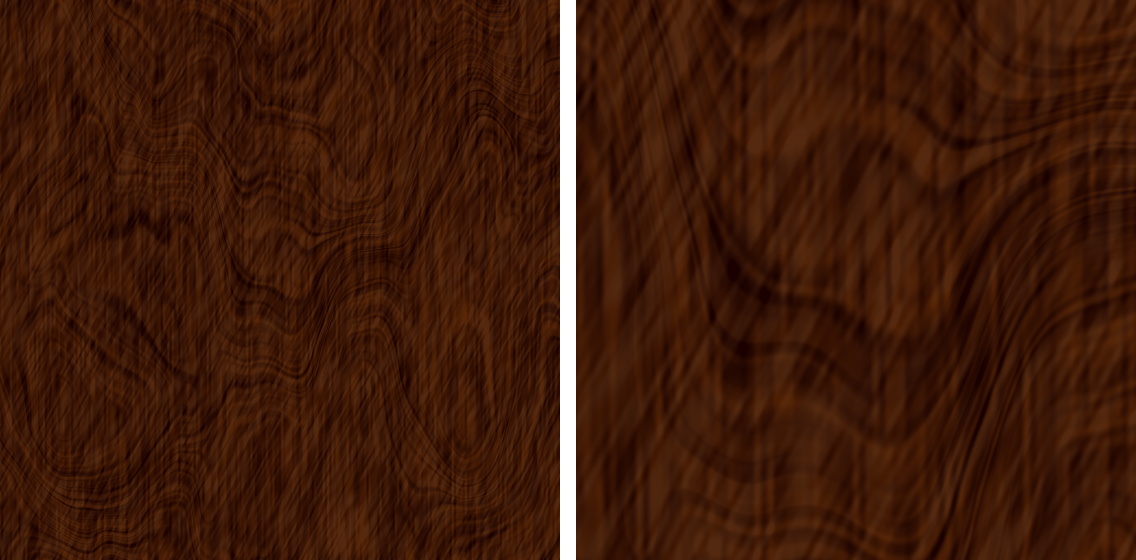
Left, the full canvas; right, a detail of the centre.
Reproduce this texture procedurally as a three.js fragment shader.

```glsl
// Dark burl walnut: swirling growth bands crossed by fine upright and slanted fibres.
varying vec2 vUv;

float hash(vec2 p) {
  vec3 q = fract(vec3(p.xyx) * 0.1031);
  q += dot(q, q.yzx + 33.33);
  return fract((q.x + q.y) * q.z);
}

// Smooth value noise, 0 to 1
float noise(vec2 p) {
  vec2 cell = floor(p);
  vec2 f = fract(p);
  f = f * f * (3.0 - 2.0 * f);
  float low = mix(hash(cell), hash(cell + vec2(1.0, 0.0)), f.x);
  float high = mix(hash(cell + vec2(0.0, 1.0)), hash(cell + vec2(1.0, 1.0)), f.x);
  return mix(low, high, f.y);
}

// Height field whose contours are the growth bands
float burlHeight(vec2 p) {
  vec2 bend = vec2(noise(p * vec2(7.0, 4.0) + 17.0), noise(p * vec2(6.0, 4.0) + 41.0)) - 0.5;
  vec2 q = p + vec2(0.12, 0.18) * bend;
  float height = 1.2 * q.y;
  float amplitude = 0.85;
  vec2 frequency = vec2(5.6, 2.5);
  for (int i = 0; i < 3; i++) {
    height += amplitude * (noise(q * frequency + 7.3 * float(i + 1)) - 0.5);
    amplitude *= 0.28;
    frequency *= 2.1;
  }
  return height;
}

void main() {
  vec2 p = vUv;
  float height = burlHeight(p);

  // Growth bands, broad to thin, slowly changing along their length
  float broad = noise(vec2(height * 42.0, p.x * 5.0));
  float thin = noise(vec2(height * 105.0 + 50.0, p.x * 9.0));
  float vein = smoothstep(0.6, 0.95, noise(vec2(height * 62.0 + 90.0, p.x * 7.0 + 30.0)));

  // Fibres: straight upright pores and strokes leaning to the right
  float upright = noise(vec2(p.x * 256.0, p.y * 16.0));
  float slanted = noise(vec2(p.x * 230.0 - p.y * 120.0, p.y * 38.0 + 60.0));
  float streak = noise(vec2(p.x * 90.0 + 20.0, p.y * 5.0));
  float patches = noise(p * vec2(6.0, 4.0) + 80.0);

  float tone = 0.65
    + 0.33 * (broad - 0.5) + 0.38 * (thin - 0.5) - 0.28 * vein
    + 0.56 * (upright - 0.5) + 0.56 * (slanted - 0.5)
    + 0.18 * (streak - 0.5) + 0.14 * (patches - 0.5);
  tone = clamp(tone, 0.0, 1.12);

  // Near-black vein to russet, with some fibres a duller brown
  vec3 darkVein = vec3(0.1, 0.005, 0.0);
  vec3 russet = vec3(0.325, 0.138, 0.022);
  vec3 dullBrown = vec3(0.305, 0.145, 0.052);
  vec3 lightWood = mix(russet, dullBrown, smoothstep(0.4, 0.75, slanted));
  gl_FragColor = vec4(mix(darkVein, lightWood, tone), 1.0);
}
```
